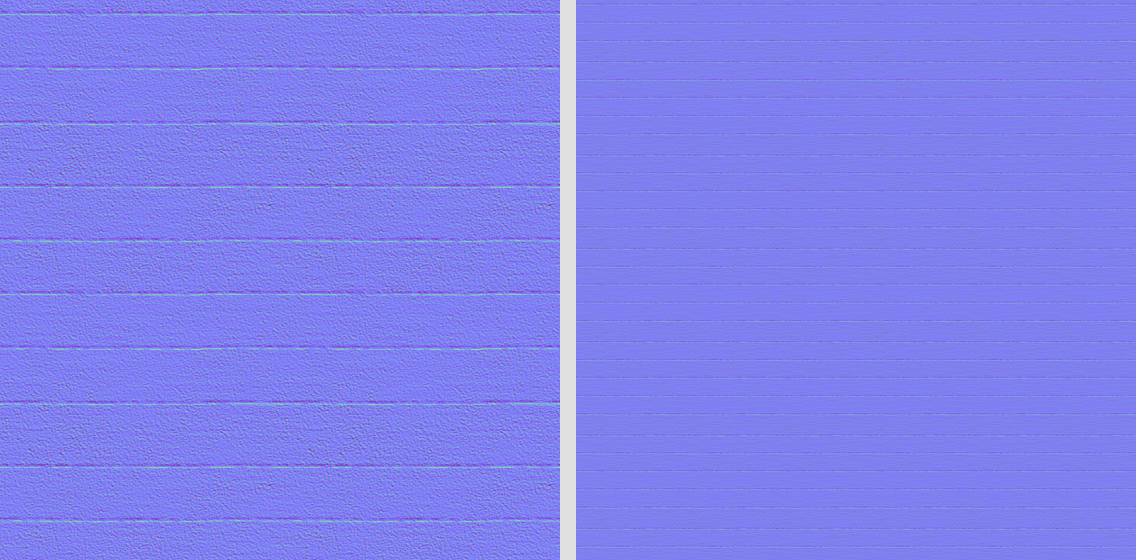
Left: one tile. Right: repeated 3 by 3.
Write a Shadertoy shader that draws this texture map.

```glsl
// Tangent-space normal map of finely grained horizontal planks with narrow grooves between them.
#define TILES 2.0             // repeats across and down
#define PLANKS 5              // planks in one repeat
#define GRAIN ivec2(115, 136) // upright grain cells in one repeat
#define DIAGONAL ivec2(72, 116) // slanted grain cells, along and across
#define GRAIN_SLOPE 0.00155   // steepness of the grain
#define STREAK 0.5            // height of the long horizontal streaks
#define PIT_CELLS 6           // pit grid in one repeat
#define GROOVE_GAP 0.0095     // distance between the two groove walls
#define WALL_WIDTH vec2(0.0017, 0.0026) // lower and upper wall
#define WALL_SLOPE vec2(0.62, 0.32)
#define WOBBLE 0.004          // waviness of the grooves
#define BLUE_DROP 2.3         // how fast blue falls with tilt

// Heights of the grooves within one repeat, from the bottom
const float SEAMS[PLANKS] = float[PLANKS](0.138, 0.330, 0.556, 0.753, 0.947);

float hash(ivec2 cell, int seed) {
    uvec2 q = uvec2(cell) * uvec2(1597334677u, 3812015801u);
    uint h = (q.x ^ q.y ^ (uint(seed) * 2654435769u)) * 747796405u + 2891336453u;
    h = ((h >> ((h >> 28u) + 4u)) ^ h) * 277803737u;
    h = (h >> 22u) ^ h;
    return float(h >> 8u) / 16777216.0;
}

ivec2 wrapCell(ivec2 cell, ivec2 period) {
    return (cell + 4 * period) % period;
}

vec2 fade(vec2 f) {
    return f * f * f * (f * (f * 6.0 - 15.0) + 10.0);
}

// Value noise on a lattice that wraps after "period" cells
float noise(vec2 p, ivec2 period, int seed) {
    vec2 base = floor(p), f = fade(p - base);
    ivec2 a = wrapCell(ivec2(base), period);
    ivec2 b = wrapCell(ivec2(base) + 1, period);
    return mix(mix(hash(a, seed), hash(ivec2(b.x, a.y), seed), f.x),
               mix(hash(ivec2(a.x, b.y), seed), hash(b, seed), f.x), f.y);
}

// Gradient noise on a wrapping lattice
float corner(ivec2 cell, vec2 offset, int seed) {
    return dot(2.0 * vec2(hash(cell, seed), hash(cell, seed + 1)) - 1.0, offset);
}

float gradientNoise(vec2 p, ivec2 period, int seed) {
    vec2 base = floor(p), f = p - base, w = fade(f);
    ivec2 a = wrapCell(ivec2(base), period);
    ivec2 b = wrapCell(ivec2(base) + 1, period);
    float low = mix(corner(a, f, seed), corner(ivec2(b.x, a.y), f - vec2(1, 0), seed), w.x);
    float high = mix(corner(ivec2(a.x, b.y), f - vec2(0, 1), seed), corner(b, f - 1.0, seed), w.x);
    return mix(low, high, w.y);
}

// Sparse round pits, at most one in each cell
float pits(vec2 p) {
    vec2 q = p * float(PIT_CELLS);
    ivec2 cell = wrapCell(ivec2(floor(q)), ivec2(PIT_CELLS));
    vec2 center = 0.2 + 0.6 * vec2(hash(cell, 11), hash(cell, 12));
    float d = length(fract(q) - center) / float(PIT_CELLS);
    return step(0.85, hash(cell, 13)) * (1.0 - smoothstep(0.0, 0.007, d));
}

// Two crossed grains, long streaks and pits
float surfaceHeight(vec2 p) {
    vec2 slanted = vec2(p.x + p.y, p.y - p.x) * vec2(DIAGONAL);
    float h = 0.9 * gradientNoise(p * vec2(GRAIN), GRAIN, 20);
    h += gradientNoise(slanted, DIAGONAL, 30);
    h += STREAK * noise(p * vec2(8.0, 70.0), ivec2(8, 70), 2);
    return h - 1.8 * pits(p);
}

// Vertical tilt of the groove walls; also finds which plank we are on
float grooveTilt(vec2 p, float pixel, out int plank) {
    float y = p.y + WOBBLE * (noise(vec2(p.x * 9.0, 0.5), ivec2(9, 1), 3) - 0.5);
    vec2 width = max(WALL_WIDTH, vec2(0.42 * pixel));
    vec2 level = WALL_SLOPE * WALL_WIDTH / width;
    float tilt = 0.0;
    plank = 0;
    for (int i = 0; i < PLANKS; i++) {
        plank += int(step(SEAMS[i], y));
        float d = fract(y - SEAMS[i] + 0.5) - 0.5;
        vec2 wall = vec2(d, d - GROOVE_GAP) / width;
        wall = level * exp(-0.5 * wall * wall);
        // Worn stretches along each wall
        float wearLow = noise(vec2(p.x * 46.0, float(i)), ivec2(46, PLANKS), 4);
        float wearHigh = noise(vec2(p.x * 52.0, float(i)), ivec2(52, PLANKS), 5);
        tilt += wall.x * mix(0.1, 1.5, wearLow) - wall.y * mix(0.2, 1.5, wearHigh);
    }
    plank %= PLANKS;
    return tilt;
}

void mainImage(out vec4 fragColor, in vec2 fragCoord) {
    vec2 p = fract(fragCoord / iResolution.xy * TILES);
    vec2 pixel = TILES / iResolution.xy;

    // Slope averaged over one pixel
    vec2 dx = vec2(0.5 * pixel.x, 0.0), dy = vec2(0.0, 0.5 * pixel.y);
    vec2 slope = vec2(surfaceHeight(p + dx) - surfaceHeight(p - dx),
                      surfaceHeight(p + dy) - surfaceHeight(p - dy)) / pixel;

    // Roughness differs between planks, in soft patches and in small clumps
    int plank;
    float groove = grooveTilt(p, pixel.y, plank);
    float roughness = mix(0.8, 1.2, noise(p * vec2(7.0, 11.0), ivec2(7, 11), 6));
    roughness *= mix(0.75, 1.25, noise(p * 44.0, ivec2(44), 8));
    roughness *= mix(0.9, 1.1, hash(ivec2(plank, 0), 7));

    vec2 tilt = -slope * GRAIN_SLOPE * roughness + vec2(0.0, groove);
    vec2 redGreen = 0.5 + 0.5 * normalize(vec3(tilt, 1.0)).xy;
    float blue = 0.5 + 0.5 * normalize(vec3(tilt * BLUE_DROP, 1.0)).z;
    fragColor = vec4(redGreen, 0.97 * blue, 1.0);
}
```
